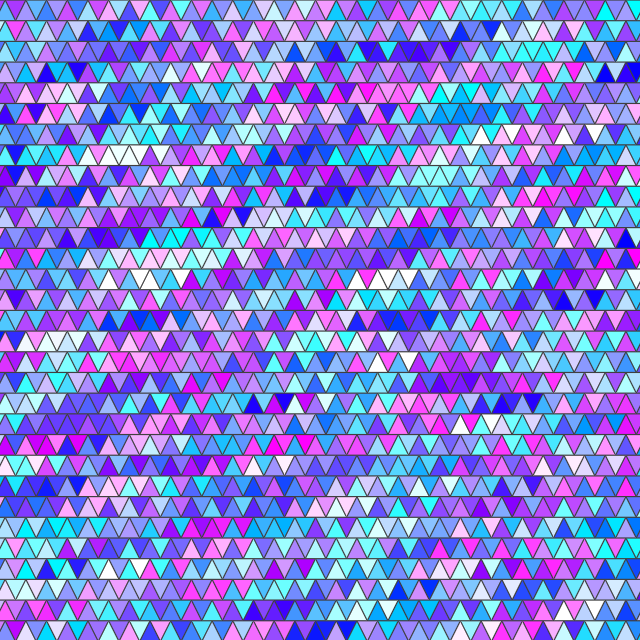
Give the GLSL for this pattern, as a Shadertoy shader.

```glsl
// Rows of interlocking up and down triangles in neon tints with thin grey outlines.
// Each row is split by a slanted-edge distance; layered sines plus a hash tint the
// triangles, and every tint is used twice: once pointing up, once pointing down.

const float REPEATS = 30.93;       // triangles across and rows down
const float APEX_OFFSET = 0.25;    // first upward apex, in triangle widths
const float LINE_HALF_WIDTH = 0.029;
const vec3 LINE_COLOR = vec3(0.25);

float hash(vec2 p) {
    vec3 q = fract(vec3(p.xyx) * 0.1031);
    q += dot(q, q.yzx + 33.33);
    return fract((q.x + q.y) * q.z);
}

// Slow drift along one row, in -1..1
float rowDrift(float x, float row, float seed) {
    float phase = 6.2832 * hash(vec2(row + 7.0, seed));
    return 0.6 * sin(0.47 * x + phase) + 0.4 * sin(1.13 * x + 2.7 * phase);
}

// One colour channel: random value around the drift of its row
float channel(vec2 cell, float seed) {
    float random = hash(cell + vec2(seed, 3.0 * seed));
    return clamp(0.57 + 0.95 * (random - 0.5) + 0.28 * rowDrift(cell.x, cell.y, seed), 0.0, 1.0);
}

// Full blue with free red and green: cyan, magenta, violet, blue and white
vec3 triangleColor(vec2 cell) {
    return vec3(channel(cell, 11.0), channel(cell, 29.0), 1.0);
}

// Positive inside the upward triangle, negative inside the downward one
float slantDistance(float x, float depth) {
    return (0.5 * depth - abs(x - round(x))) / sqrt(1.25);
}

void mainImage(out vec4 fragColor, in vec2 fragCoord) {
    // Triangle units, with rows counted down from the top
    vec2 uv = fragCoord / iResolution.y;
    vec2 p = vec2(uv.x, 1.0 - uv.y) * REPEATS - vec2(APEX_OFFSET, 0.0);
    float row = floor(p.y);
    float depth = p.y - row;

    // A downward triangle repeats the tint of the upward one 1.5 widths to its left
    float slant = slantDistance(p.x, depth);
    float column = slant > 0.0 ? round(p.x) : floor(p.x) - 1.0;
    vec3 color = triangleColor(vec2(column + 5.0, row));

    // Outlines
    float edge = min(abs(slant), min(depth, 1.0 - depth));
    float pixel = REPEATS / iResolution.y;
    float line = clamp((LINE_HALF_WIDTH - edge) / pixel + 0.5, 0.0, 1.0);
    fragColor = vec4(mix(color, LINE_COLOR, line), 1.0);
}
```
